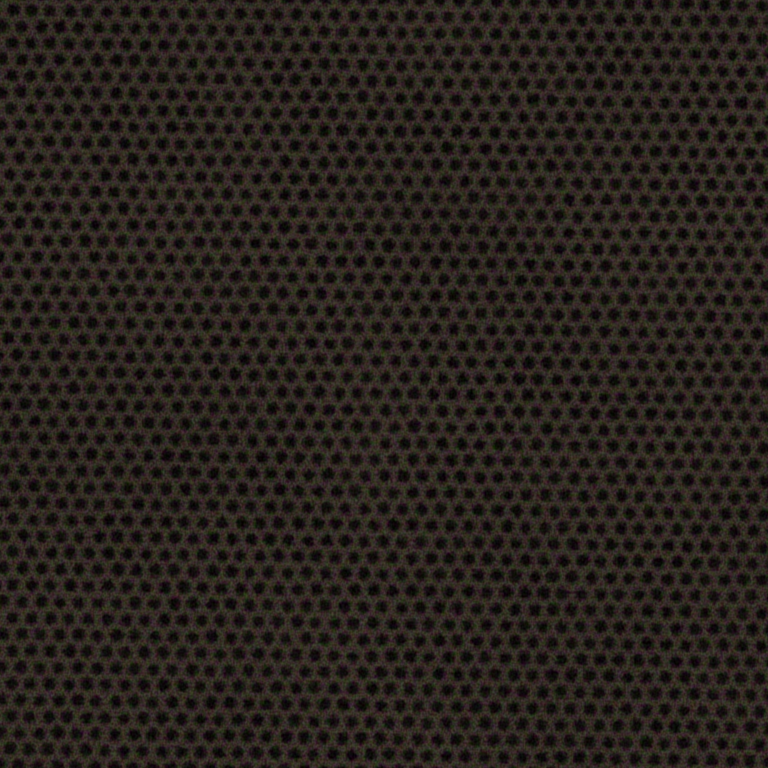
Reproduce this texture procedurally as a Shadertoy shader.

```glsl
// Dark perforated mesh: a slightly turned hexagonal lattice of soft black holes with colour mottling.
#define DOTS_ACROSS 40.5
#define TILT 0.016
#define ANCHOR vec2(0.4913, 0.5729)
#define HOLE_RADIUS 0.305
#define EDGE_SOFTNESS 0.185
#define JITTER 0.04
#define GROUND_COLOR vec3(0.214, 0.181, 0.150)
#define HOLE_COLOR vec3(0.040, 0.030, 0.030)
#define TINT_AXIS vec3(0.030, -0.052, 0.026)
#define WARM_AXIS vec3(0.010, 0.008, -0.045)
#define GRAIN 0.060

// Integer hash of a lattice cell, two values in 0..1
vec2 hash2(vec2 cell) {
    uvec2 k = uvec2(ivec2(cell)) * uvec2(1597u, 3812u) + uvec2(7919u, 104729u);
    uint h = (k.x ^ (k.y << 9)) * 747796405u;
    h = ((h >> 15) ^ h) * 277803737u;
    h ^= h >> 16;
    return vec2(float(h & 65535u), float(h >> 16)) / 65535.0;
}

// Unit gradient at a lattice corner
vec2 cornerGradient(vec2 cell) {
    float angle = 6.28318 * hash2(cell).x;
    return vec2(cos(angle), sin(angle));
}

// Gradient noise, roughly -1..1
float gradientNoise(vec2 p) {
    vec2 i = floor(p), f = p - i;
    vec2 u = f * f * f * (f * (f * 6.0 - 15.0) + 10.0);
    vec2 e = vec2(1.0, 0.0);
    float low = mix(dot(cornerGradient(i), f),
                    dot(cornerGradient(i + e.xy), f - e.xy), u.x);
    float high = mix(dot(cornerGradient(i + e.yx), f - e.yx),
                     dot(cornerGradient(i + e.xx), f - e.xx), u.x);
    return 1.4 * mix(low, high, u.y);
}

// Id of the nearest hexagonal lattice site, in units of the rectangular period
vec2 nearestSite(vec2 p, vec2 period) {
    vec2 a = floor(p / period + 0.5);
    vec2 b = floor(p / period) + 0.5;
    vec2 da = p - a * period, db = p - b * period;
    return dot(da, da) < dot(db, db) ? a : b;
}

void mainImage(out vec4 fragColor, in vec2 fragCoord) {
    vec2 uv = fragCoord / iResolution.y;

    // Turned lattice space, one unit per hole spacing
    vec2 d = (uv - ANCHOR) * DOTS_ACROSS;
    float c = cos(TILT), s = sin(TILT);
    vec2 p = vec2(c * d.x - s * d.y, s * d.x + c * d.y);

    // Hole position and its own variation
    vec2 period = vec2(1.0, sqrt(3.0));
    vec2 site = nearestSite(p, period);
    vec2 rnd = hash2(site * 2.0 + 311.0);
    vec2 rel = p - site * period - JITTER * (2.0 * rnd - 1.0);

    // Soft, slightly ragged hole
    float ragged = 0.10 * gradientNoise(p * 4.3 + 17.0);
    float radius = HOLE_RADIUS + 0.04 * (rnd.y - 0.5);
    float pixel = DOTS_ACROSS / iResolution.y;
    float soft = max(EDGE_SOFTNESS, pixel);
    float hole = 1.0 - smoothstep(radius - soft, radius + soft, length(rel) + ragged);
    float depth = 0.86 + 0.14 * rnd.x + 0.08 * gradientNoise(uv * 9.0);
    vec3 color = mix(GROUND_COLOR, HOLE_COLOR, hole * min(depth, 1.0));

    // Red-green and warm-cool mottling, mostly fine, strongest around the rims
    float rim = 4.0 * hole * (1.0 - hole);
    float tint = 0.45 * gradientNoise(p * 1.7 + 41.0) + 1.1 * gradientNoise(p * 4.7 + 7.0);
    float warm = 0.4 * gradientNoise(p * 1.5 + 83.0) + gradientNoise(p * 4.1 + 59.0);
    color += TINT_AXIS * tint * (0.9 + 0.5 * rim) * (1.0 - 0.3 * hole);
    color += WARM_AXIS * warm * (1.0 - 0.4 * hole);

    // Uneven light and fine grain
    color *= 1.0 + 0.06 * gradientNoise(uv * 3.5 + 5.0) + 0.03 * gradientNoise(uv * 8.0 + 23.0);
    float grain = gradientNoise(p * 7.3 + 29.0) + 0.6 * gradientNoise(p * vec2(9.7, 5.1) + 67.0);
    color += GRAIN * grain * (1.0 - 0.4 * hole);

    fragColor = vec4(clamp(color, 0.0, 1.0), 1.0);
}
```
